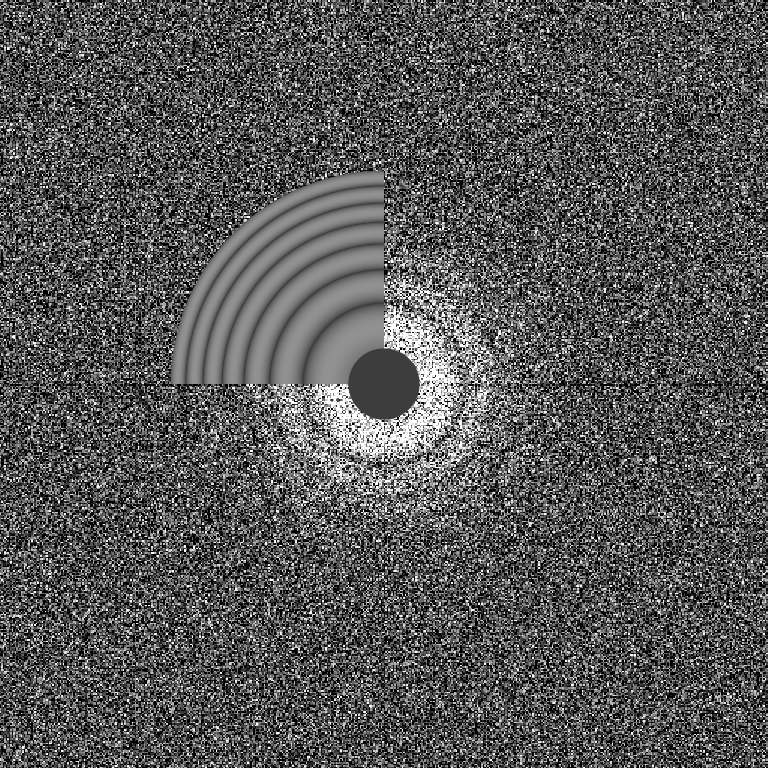
Write a WebGL 1 fragment shader that draws this background.

```glsl
precision highp float;

// Concentric interference rings buried in coarse monochrome grain.
// Rings are equally spaced in squared radius; the upper left sector shows
// them clean, and a flat disc covers the centre.

uniform vec2 u_resolution;

const float PI = 3.14159265;
const float GRAIN_CELLS = 512.0;
const float RING_PERIOD = 0.0111;    // step in squared radius
const float GLOW_SPREAD = 0.0151;    // squared radius of the glow falloff
const float SECTOR_RADIUS = 0.2777;
const float DISC_RADIUS = 0.0464;
const float DISC_GRAY = 0.24;
const float RING_DARK = 0.21;
const float RING_LIGHT = 0.57;

// Two uniform random values per cell.
vec2 hash2(vec2 cell) {
    vec3 q = fract(cell.xyx * vec3(0.1031, 0.1030, 0.0973));
    q += dot(q, q.yzx + 33.33);
    return fract((q.xx + q.yz) * q.zy);
}

// Normally distributed grain with zero mean and unit deviation.
float gaussianGrain(vec2 cell) {
    vec2 h = hash2(cell + 700.0);
    return sqrt(-2.0 * log(max(h.x, 0.0001))) * cos(2.0 * PI * h.y);
}

// Broad bright bands separated by narrow dark rings.
float ringProfile(float radius, float period) {
    return pow(abs(sin(PI * radius * radius / period)), 0.6);
}

// Coverage of a shape from its signed distance.
float fillMask(float dist, float pixel) {
    return clamp(0.5 - dist / pixel, 0.0, 1.0);
}

// Quarter disc to the upper left of the origin.
float sectorDistance(vec2 p, float radius) {
    return max(length(p) - radius, max(p.x, -p.y));
}

// Grainy field whose brightness and contrast swell along the inner rings.
float grainField(vec2 p, float rings) {
    vec2 cell = floor(p * GRAIN_CELLS);
    float glow = rings * exp(-dot(p, p) / GLOW_SPREAD);
    float seam = max(1.0 - abs(cell.x), 1.0 - abs(cell.y + 1.0));
    float mean = 0.28 + glow - 0.18 * clamp(seam, 0.0, 1.0);
    float deviation = 0.31 + 0.35 * glow;
    return clamp(mean + deviation * gaussianGrain(cell), 0.0, 1.0);
}

void main() {
    float size = min(u_resolution.x, u_resolution.y);
    vec2 p = (gl_FragCoord.xy - 0.5 * u_resolution) / size;
    float pixel = 1.0 / size;
    float radius = length(p);
    float rings = ringProfile(radius, RING_PERIOD);

    // Grain, then the clean sector, then the central disc.
    float gray = grainField(p, rings);
    float cleanRings = mix(RING_DARK, RING_LIGHT, rings);
    gray = mix(gray, cleanRings, fillMask(sectorDistance(p, SECTOR_RADIUS), pixel));
    gray = mix(gray, DISC_GRAY, fillMask(radius - DISC_RADIUS, pixel));

    gl_FragColor = vec4(vec3(gray), 1.0);
}
```
